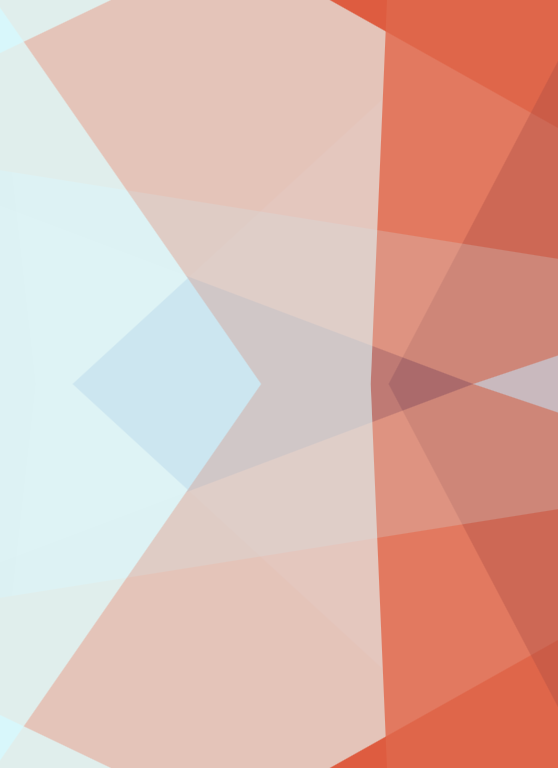
Write a Shadertoy shader that draws this background.

```glsl
#define BLUSH     vec3(0.894, 0.769, 0.727)
#define CORAL     vec3(0.886, 0.475, 0.376)
#define VERMILION vec3(0.876, 0.400, 0.290)
#define BRICK     vec3(0.651, 0.285, 0.255)
#define VEIL      vec3(0.815, 0.898, 0.910)
#define STONE     vec3(0.816, 0.780, 0.780)
#define PLUM      vec3(0.570, 0.335, 0.380)
#define LAVENDER  vec3(0.788, 0.725, 0.745)
#define MIST      vec3(0.880, 0.933, 0.924)
#define ICE       vec3(0.867, 0.949, 0.957)
#define SKY       vec3(0.800, 0.902, 0.941)
#define GLINT     vec3(0.847, 0.969, 0.984)

// Smooth coverage of the area below a line that meets the axis at apex.
float wedge(vec2 p, float apex, float slope) {
    float s = slope * (p.x - apex) - p.y;
    return clamp(0.5 + s / fwidth(s), 0.0, 1.0);
}

void mainImage(out vec4 fragColor, in vec2 fragCoord) {
    // x runs 0..1 across; y is the mirrored distance from the middle axis
    vec2 uv = fragCoord / iResolution.xy;
    vec2 p = vec2(uv.x, abs(2.0 * uv.y - 1.0));

    // Coverage of each overlapping sheet
    float ice    = wedge(p, 0.468, -2.095);
    float corner = 1.0 - wedge(p, -1.240, 0.695);
    float red    = wedge(p, 0.6643, 34.2);
    float roof   = 1.0 - wedge(p, 1.818, -0.815);
    float shade  = wedge(p, 0.6964, 2.771);
    float band   = wedge(p, 2.411, -0.231);
    float beam   = wedge(p, 0.848, -0.5477);
    float fan    = wedge(p, 0.130, 1.334);
    float spark  = wedge(p, 0.848, 0.4886);
    float edge   = wedge(p, 0.064, -13.0);

    // Warm ground and red panels
    vec3 col = BLUSH + fan * vec3(0.0, 0.010, 0.020);
    col = mix(col, CORAL, red);
    col = mix(col, VERMILION - (1.0 - red) * vec3(0.006, 0.038, 0.040), roof);
    col = mix(col, BRICK, 0.35 * shade);

    // Translucent band, central beam and its bright tip
    col = mix(col, VEIL, 0.24 * band);
    col = mix(col, STONE, beam * (1.0 - red));
    col = mix(col, PLUM, beam * red * mix(0.40, 0.57, shade));
    col = mix(col, LAVENDER, spark);

    // Cool sheets on the left
    vec3 cool = mix(MIST, ICE, band);
    cool += 0.004 * band * (beam - edge);
    cool = mix(cool, SKY, beam * fan);
    col = mix(col, cool, ice);
    col = mix(col, mix(MIST, GLINT, ice), corner);

    fragColor = vec4(col, 1.0);
}
```
